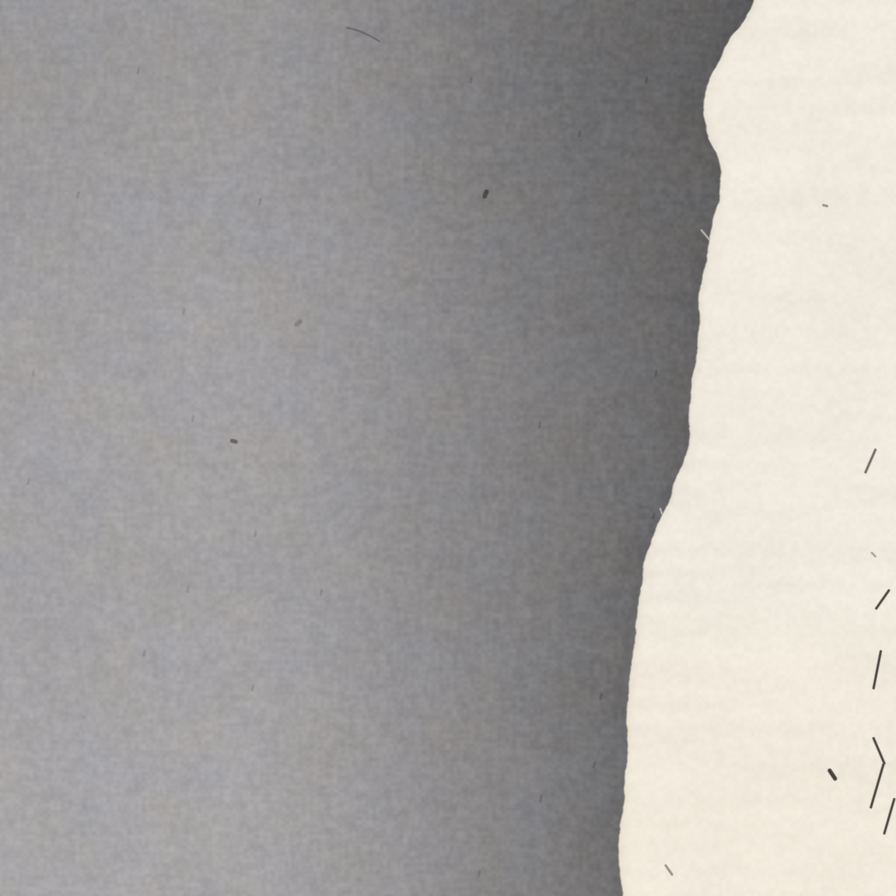
Give the GLSL for this texture, as a Shadertoy shader.

```glsl
// Torn cream paper over a grey, grainy backdrop, with a soft shadow and small ink strokes.

float hash(vec2 p) {
    vec3 q = fract(vec3(p.xyx) * 0.1031);
    q += dot(q, q.yzx + 33.33);
    return fract((q.x + q.y) * q.z);
}

float noise(vec2 p) {
    vec2 i = floor(p), f = fract(p);
    f = f * f * (3.0 - 2.0 * f);
    return mix(mix(hash(i), hash(i + vec2(1, 0)), f.x),
               mix(hash(i + vec2(0, 1)), hash(i + vec2(1, 1)), f.x), f.y);
}

float fbm(vec2 p) {
    float sum = 0.0, amp = 0.5;
    for (int i = 0; i < 4; i++) {
        sum += amp * (noise(p) - 0.5);
        p = p * 2.03 + 17.3;
        amp *= 0.5;
    }
    return sum;
}

float segment(vec2 p, vec2 a, vec2 b) {
    vec2 pa = p - a, ba = b - a;
    return length(pa - ba * clamp(dot(pa, ba) / dot(ba, ba), 0.0, 1.0));
}

// Horizontal position of the tear, a Catmull-Rom curve from top to bottom
float tearEdge(float y) {
    const float knots[17] = float[17](0.840, 0.805, 0.784, 0.805, 0.796, 0.783,
        0.779, 0.772, 0.766, 0.745, 0.720, 0.710, 0.703, 0.701, 0.697, 0.691, 0.694);
    float s = clamp(1.0 - y, 0.0, 0.9999) * 16.0;
    int i = int(s);
    float t = fract(s);
    float a = knots[max(i - 1, 0)], b = knots[i];
    float c = knots[i + 1], d = knots[min(i + 2, 16)];
    float curve = b + 0.5 * t * (c - a + t * (2.0 * a - 5.0 * b + 4.0 * c - d
                + t * (3.0 * (b - c) + d - a)));
    return curve + 0.008 * fbm(vec2(y * 45.0, 3.0));
}

// Coverage of a thin mark with soft sides
float mark(vec2 p, vec2 a, vec2 b, float radius, float px) {
    float soft = max(px, 0.0012);
    return 1.0 - smoothstep(radius - soft, radius + soft, segment(p, a, b));
}

void mainImage(out vec4 fragColor, in vec2 fragCoord) {
    vec2 p = fragCoord / iResolution.xy;
    float px = 1.0 / iResolution.y;
    float inside = p.x - tearEdge(p.y);

    // Fine grain with a faint woven direction
    float grain = noise(p * 256.0) + noise(p * 150.0 + 40.0) - 1.0;
    float weave = noise(p * vec2(230.0, 60.0)) + noise(p * vec2(60.0, 230.0)) - 1.0;
    float blotch = fbm(p * 14.0);

    // Backdrop darkens toward the tear and the top
    float grey = mix(0.635, 0.435, smoothstep(0.22, 0.80, p.x));
    grey -= 0.035 * smoothstep(0.55, 1.0, p.y);
    grey += 0.015 * smoothstep(0.5, 0.0, p.y);
    grey -= 0.045 * exp(min(inside, 0.0) / 0.045);
    grey += 0.030 * grain + 0.020 * weave + 0.025 * blotch;
    vec3 backdrop = grey * vec3(1.005, 0.992, 1.0);
    backdrop += vec3(-0.006, -0.002, 0.010) * fbm(p * 22.0 + 9.0) * 3.0;

    // Scattered dust, at most one speck per cell
    vec2 cell = floor(p * 16.0);
    vec2 speck = (cell + 0.25 + 0.5 * vec2(hash(cell + 3.0), hash(cell + 71.0))) / 16.0;
    float dust = step(0.88, hash(cell + 19.0));
    backdrop -= 0.07 * dust * mark(p, speck, speck + vec2(0.001, 0.005), 0.0014, px);

    // Larger specks and a curved hair
    backdrop -= 0.20 * mark(p, vec2(0.541, 0.781), vec2(0.543, 0.786), 0.0025, px);
    backdrop -= 0.24 * mark(p, vec2(0.259, 0.508), vec2(0.263, 0.507), 0.0022, px);
    backdrop -= 0.09 * mark(p, vec2(0.331, 0.638), vec2(0.335, 0.641), 0.0025, px);
    vec2 bent = p + vec2(0.0, 6.0 * (p.x - 0.388) * (p.x - 0.423));
    backdrop -= 0.14 * mark(bent, vec2(0.388, 0.969), vec2(0.423, 0.954), 0.0010, px);

    // Paper with faint horizontal bands and a slightly shaded rim
    float bands = noise(vec2(p.x * 8.0, p.y * 75.0)) - 0.5;
    vec3 paper = vec3(0.940, 0.915, 0.872);
    paper += 0.016 * bands + 0.016 * grain + 0.020 * blotch;
    paper += vec3(0.006, 0.003, -0.010) * smoothstep(0.5, 0.1, p.y);
    paper -= vec3(0.045, 0.045, 0.055) * exp(-max(inside, 0.0) / 0.004);

    // Ink strokes, each from its start (xy) to its end (zw)
    const vec4 strokes[9] = vec4[9](
        vec4(0.977, 0.498, 0.966, 0.473), vec4(0.992, 0.341, 0.978, 0.321),
        vec4(0.983, 0.273, 0.975, 0.232), vec4(0.975, 0.176, 0.987, 0.148),
        vec4(0.986, 0.147, 0.972, 0.099), vec4(0.998, 0.108, 0.987, 0.070),
        vec4(0.926, 0.140, 0.932, 0.131), vec4(0.743, 0.034, 0.750, 0.024),
        vec4(0.919, 0.771, 0.923, 0.770));
    float ink = 0.0;
    for (int i = 0; i < 9; i++) {
        float strength = i == 0 ? 0.65 : i < 7 ? 0.85 : 0.45;
        float width = i == 6 ? 0.0022 : 0.0013;
        ink = max(ink, strength * mark(p, strokes[i].xy, strokes[i].zw, width, px));
    }
    ink = max(ink, 0.4 * mark(p, vec2(0.973, 0.383), vec2(0.977, 0.379), 0.001, px));
    paper = mix(paper, vec3(0.16, 0.14, 0.13), ink);

    // Join both layers, with loose fibres at the tear
    float cover = smoothstep(-1.0, 1.0, inside / max(px, 0.0015));
    cover = max(cover, 0.7 * mark(p, vec2(0.783, 0.743), vec2(0.793, 0.731), 0.0010, px));
    cover = max(cover, 0.7 * mark(p, vec2(0.737, 0.432), vec2(0.742, 0.418), 0.0010, px));
    fragColor = vec4(clamp(mix(backdrop, paper, cover), 0.0, 1.0), 1.0);
}
```
